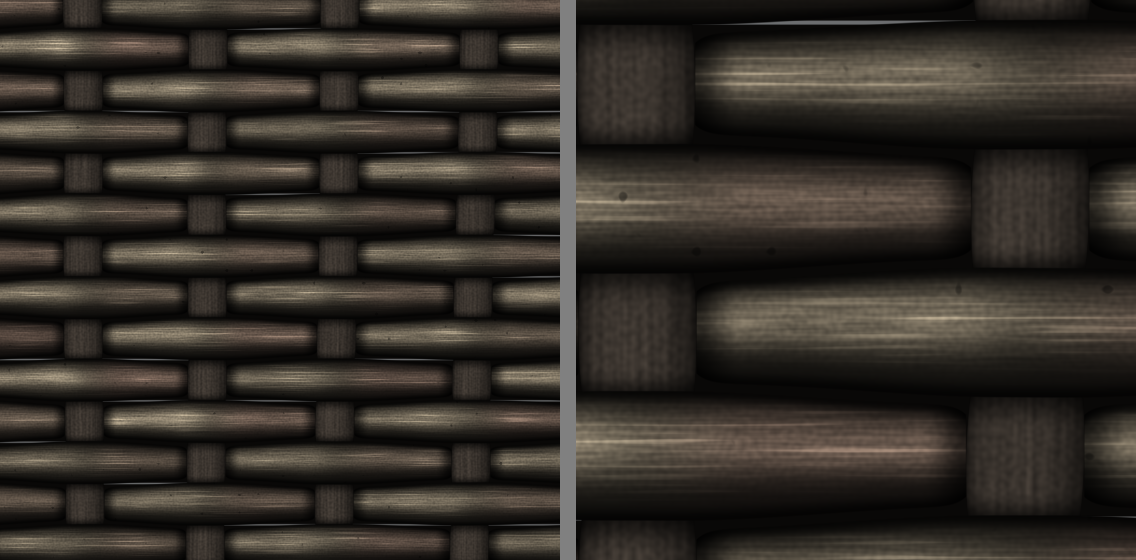
Left, the full canvas; right, a detail of the centre.
A WebGL 2 fragment shader for this texture:

```glsl
#version 300 es
precision highp float;
// Woven wicker: tapered horizontal strands passing over and under upright canes.
uniform vec2 u_resolution;
out vec4 fragColor;

const float ROW_PITCH = 0.0738;
const float FIRST_ROW = 0.0147;   // measured down from the top edge
const float CANE_HALF = 0.0352;
const vec3 OLIVE = vec3(1.0, 0.92, 0.78);
const vec3 RUSSET = vec3(1.0, 0.83, 0.73);
const vec3 UMBER = vec3(1.0, 0.89, 0.79);
const vec3 GAP = vec3(0.035, 0.03, 0.026);
const vec3 DAYLIGHT = vec3(0.55, 0.56, 0.57);

float hash(vec2 p) {
  vec3 q = fract(vec3(p.xyx) * 0.1031);
  q += dot(q, q.yzx + 33.33);
  return fract((q.x + q.y) * q.z);
}

float cornerSlope(vec2 cell, vec2 offset) {
  float angle = 6.2832 * hash(cell);
  return dot(vec2(cos(angle), sin(angle)), offset);
}

// Gradient noise, roughly -0.7 to 0.7
float noise(vec2 p) {
  vec2 i = floor(p), f = fract(p);
  vec2 w = f * f * f * (f * (f * 6.0 - 15.0) + 10.0);
  vec2 e = vec2(1.0, 0.0);
  return mix(mix(cornerSlope(i, f), cornerSlope(i + e, f - e), w.x),
             mix(cornerSlope(i + e.yx, f - e.yx), cornerSlope(i + 1.0, f - 1.0), w.x), w.y);
}

float cover(float dist, float soft) {
  return smoothstep(soft, -soft, dist);
}

// Cane centre, with uneven spacing and a slight lean
float caneCenter(float i, float y) {
  return 0.149 + 0.2325 * i - 0.006 * i * (3.0 - i)
       + (0.004 - 0.008 * i) * (y - 0.5) + 0.0012 * sin(y * 9.0 + i * 2.0);
}

float rowCenter(float row) {
  return FIRST_ROW + ROW_PITCH * row;
}

vec3 caneColor(vec2 p, float across, float along, float id) {
  float roundness = sqrt(max(1.0 - across * across, 0.0));
  float tone = 0.06 + 0.18 * roundness * (1.0 - 0.25 * across);
  tone *= 1.0 + 0.28 * noise(vec2(p.x * 260.0, p.y * 9.0 + id * 17.0))
              + 0.22 * noise(p * 230.0);
  float shadow = smoothstep(1.08, 0.55, along) * smoothstep(-1.08, -0.4, along);
  return tone * mix(0.3, 1.0, shadow) * UMBER;
}

// s runs -1 to 1 along the strand, v runs -1 (top) to 1 (bottom) across it
vec3 strandColor(vec2 p, float s, float v, vec2 id) {
  float variety = hash(id + 40.0);
  float peak = v + 0.16 + 0.1 * (hash(id + 9.0) - 0.5);
  float sheen = exp(-peak * peak * 3.4);
  float lit = mix(1.03, 0.80, smoothstep(-0.3, 0.25, s));
  lit -= 0.16 * exp(-pow((s - 0.02) * 5.0, 2.0));
  lit += 0.12 * exp(-pow((s + 0.2) * 6.0, 2.0)) * variety;
  float streak = noise(vec2(p.x * 7.0 + id.x * 5.0, p.y * 330.0));
  float fine = noise(vec2(p.x * 38.0, p.y * 520.0));
  float grain = noise(p * 260.0);
  float cloud = noise(p * vec2(14.0, 30.0) + id * 3.0);
  float wear = 1.0 + 0.26 * streak + 0.20 * fine + 0.20 * grain + 0.18 * cloud;
  float tone = 0.055 + 0.42 * sheen * lit * mix(0.86, 1.14, variety) * wear;
  // Worn glints and small dark specks
  tone += 0.16 * sheen * smoothstep(0.22, 0.6, streak + 0.4 * cloud);
  tone *= 1.0 - 0.35 * smoothstep(0.48, 0.62, noise(p * 90.0 + 7.0));
  // Shading at the ends and along the rims
  tone *= mix(0.35, 1.0, smoothstep(1.0, 0.86, abs(s)));
  tone *= mix(0.3, 1.0, smoothstep(1.0, 0.72, abs(v)));
  float rust = smoothstep(-0.1, 0.4, s) * mix(0.35, 1.0, hash(id + 71.0));
  return tone * mix(OLIVE, RUSSET, rust);
}

// Dark gap with a few thin slits of light between rows
vec3 gapColor(vec2 p, float soft) {
  float slot = (p.y - FIRST_ROW) / ROW_PITCH - 0.5;
  float line = floor(slot + 0.5);
  float section = floor(p.x * 4.3 + 0.35);
  float open = step(0.72, hash(vec2(section, line) + 13.0));
  float slit = cover(abs(slot - line) * ROW_PITCH - 0.0012, soft);
  return mix(GAP, DAYLIGHT, 0.75 * open * slit);
}

vec3 weave(vec2 p, float soft) {
  vec3 color = gapColor(p, soft);
  float nearRow = floor((p.y - FIRST_ROW) / ROW_PITCH + 0.5);
  float along = (p.y - rowCenter(nearRow)) / (0.5 * ROW_PITCH);

  // Upright canes
  for (float i = -1.0; i < 5.0; i++) {
    float halfWidth = CANE_HALF * (1.0 - 0.05 * along * along);
    float x = p.x - caneCenter(i, p.y);
    color = mix(color, caneColor(p, x / halfWidth, along, i), cover(abs(x) - halfWidth, soft));
  }
  // Strands, each bulging over every other cane
  for (float k = -1.0; k < 2.0; k++) {
    float row = nearRow + k;
    float y = rowCenter(row);
    for (float i = -1.0; i < 5.0; i++) {
      if (mod(i + row, 2.0) < 0.5) continue;
      float middle = caneCenter(i, y);
      float left = caneCenter(i - 1.0, y) + CANE_HALF;
      float right = caneCenter(i + 1.0, y) - CANE_HALF;
      float reach = p.x < middle ? middle - left : right - middle;
      float s = (p.x - middle) / reach;
      float halfHeight = mix(0.0385, 0.0305, smoothstep(0.1, 1.0, abs(s)));
      halfHeight *= 1.0 - 0.2 * pow(min(abs(s), 1.0), 30.0);
      float v = (p.y - y - 0.0012 * noise(vec2(p.x * 5.0, row * 3.7))) / halfHeight;
      float mask = cover((abs(v) - 1.0) * halfHeight, soft) * cover((abs(s) - 1.0) * reach, soft);
      color = mix(color, strandColor(p, s, v, vec2(i, row) + 5.0), mask);
    }
  }
  return color;
}

void main() {
  vec2 p = gl_FragCoord.xy / u_resolution;
  p.y = 1.0 - p.y;
  fragColor = vec4(weave(p, 1.0 / u_resolution.y), 1.0);
}
```
